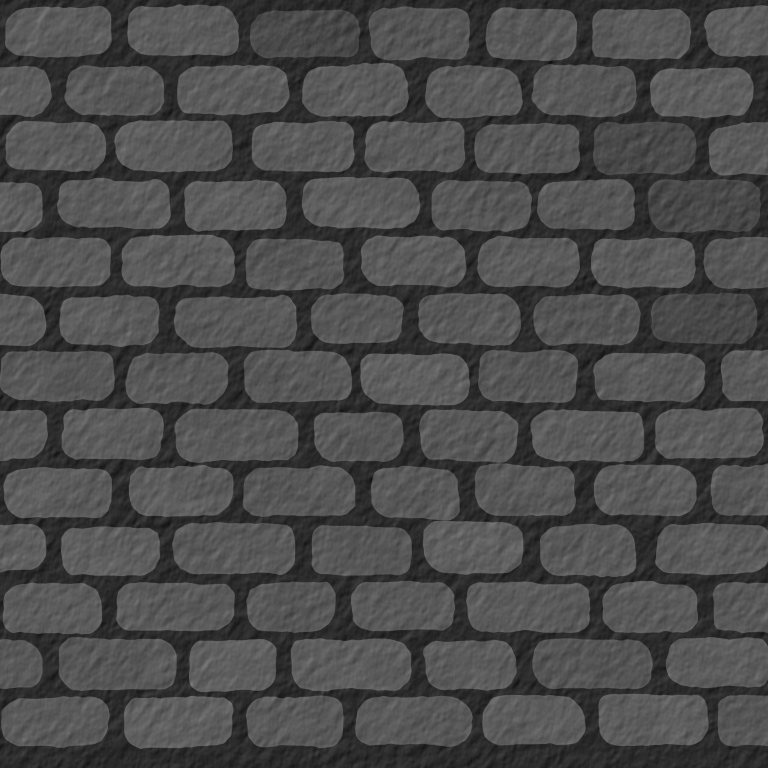
Give the GLSL for this texture, as a WebGL 1 fragment shader.

```glsl
precision highp float;

uniform vec2 u_resolution;

const float ROWS = 13.0;
const vec2 PITCH = vec2(0.1535, 0.0747);
const float TOP_MARGIN = 0.0056;
const vec3 MORTAR = vec3(0.168);
const vec3 STONE = vec3(0.350);
const vec3 DARK_STONE = vec3(0.272);

float hash(vec2 p) {
  return fract(sin(dot(p, vec2(127.1, 311.7))) * 43758.545);
}

// Random value in -1..1
float signedHash(vec2 p) {
  return hash(p) * 2.0 - 1.0;
}

float noise(vec2 p) {
  vec2 i = floor(p);
  vec2 f = fract(p);
  f = f * f * (3.0 - 2.0 * f);
  float low = mix(hash(i), hash(i + vec2(1.0, 0.0)), f.x);
  float high = mix(hash(i + vec2(0.0, 1.0)), hash(i + vec2(1.0, 1.0)), f.x);
  return mix(low, high, f.y);
}

float fbm(vec2 p) {
  float sum = 0.0;
  float amplitude = 0.5;
  for (int i = 0; i < 4; i++) {
    sum += amplitude * noise(p);
    p = p * 2.03 + 17.3;
    amplitude *= 0.55;
  }
  return sum;
}

// Rough grain leaning to the right, lit from the upper left
float relief(vec2 p, float scale) {
  vec2 along = vec2(0.6, 0.8);
  vec2 across = vec2(0.8, -0.6);
  vec2 grain = vec2(dot(p, across) * 1.25, dot(p, along) * 0.7) * scale;
  return fbm(grain + vec2(0.45, -0.1)) - fbm(grain);
}

// Irregular joint between neighbouring stones, in cell units
float joint(float column, float row) {
  return column + 0.09 * signedHash(vec2(column, row) + 3.7);
}

float roundedBox(vec2 p, vec2 halfSize, float radius) {
  vec2 q = abs(p) - halfSize + radius;
  return length(max(q, 0.0)) + min(max(q.x, q.y), 0.0) - radius;
}

// Signed distance to the stone of one cell
float stoneDistance(vec2 p, vec2 cell, float left, float right) {
  float insetLeft = mix(0.005, 0.013, hash(cell + 11.3));
  float insetRight = mix(0.005, 0.013, hash(cell + 23.9));
  float start = left * PITCH.x + insetLeft;
  float end = right * PITCH.x - insetRight;
  vec2 halfSize = vec2(0.5 * (end - start), 0.0323 + 0.001 * signedHash(cell + 31.1));
  vec2 center = vec2(0.5 * (start + end), 0.5 * PITCH.y + 0.0025 * signedHash(cell + 47.7));
  vec2 q = p - center;
  vec2 corner = step(vec2(0.0), q);
  float radius = mix(0.015, 0.030, hash(cell * 2.0 + corner + 59.3));
  return roundedBox(q, halfSize, radius);
}

// Uneven hand-cut outline
float edgeWobble(vec2 p) {
  return 0.0045 * (noise(p * 38.0) - 0.5) + 0.0022 * (noise(p * 120.0) - 0.5);
}

// Mostly even greys with an occasional dark stone
vec3 stoneColor(vec2 cell) {
  float isDark = step(0.93, hash(cell + 71.9));
  return mix(STONE, DARK_STONE, isDark) + 0.014 * signedHash(cell + 83.1);
}

void main() {
  vec2 uv = gl_FragCoord.xy / u_resolution;
  float pixel = 1.0 / min(u_resolution.x, u_resolution.y);

  // Courses counted from the top, every second one shifted by half a stone
  float depth = 1.0 - uv.y - TOP_MARGIN;
  float row = clamp(floor(depth / PITCH.y), 0.0, ROWS - 1.0);
  float x = uv.x / PITCH.x + 0.5 * mod(row, 2.0);
  float column = floor(x);
  column += step(joint(column + 1.0, row), x) - step(x, joint(column, row));

  // Stone outline
  vec2 cell = vec2(column, row);
  vec2 local = vec2(x * PITCH.x, depth - row * PITCH.y);
  float d = stoneDistance(local, cell, joint(column, row), joint(column + 1.0, row));
  d += edgeWobble(uv);
  float mask = 1.0 - smoothstep(-0.7 * pixel, 0.7 * pixel, d);

  // Faint pale rim and soft mottling
  float rim = 1.0 - smoothstep(0.0, 0.0035, abs(d + 0.001));
  float mottling = 0.03 * (noise(uv * 24.0 + 5.0) - 0.5);
  vec3 stone = stoneColor(cell) + 0.014 * rim + mottling;

  vec3 color = mix(MORTAR, stone, mask);
  color += mix(0.20, 0.19, mask) * relief(uv, 85.0);
  gl_FragColor = vec4(clamp(color, 0.0, 1.0), 1.0);
}
```
